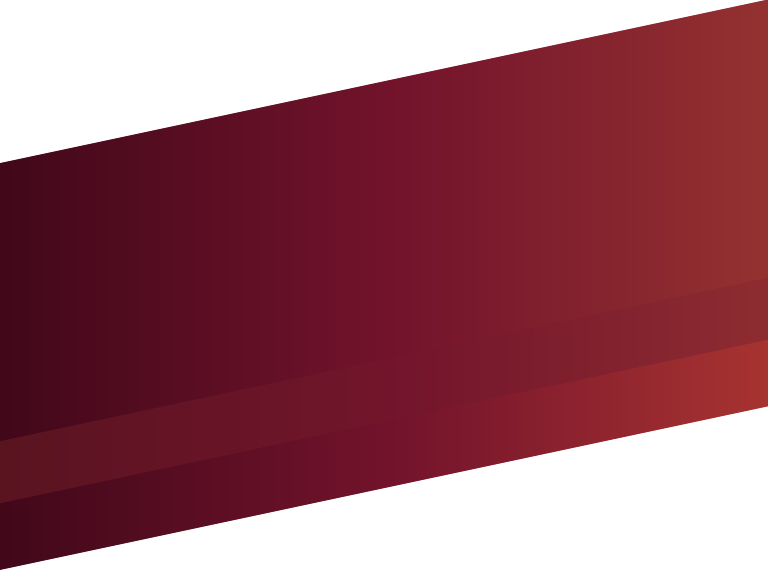
This background is drawn by a Shadertoy shader. Its source:

```glsl
// A slanted wine-to-brick band across white, with a translucent-looking
// stripe near its foot. Each layer is a three-stop horizontal gradient,
// cut by parallel lines measured in a sheared height coordinate.

#define SLOPE 0.287
#define BAND_TOP 0.714
#define STRIPE_TOP 0.226
#define STRIPE_BOTTOM 0.117
#define MID_STOP 0.53

const vec3 WHITE = vec3(1.0);
const vec3 DARK_WINE = vec3(0.255, 0.030, 0.102);
const vec3 CRIMSON = vec3(0.456, 0.078, 0.172);
const vec3 BRICK = vec3(0.580, 0.192, 0.190);
const vec3 STRIPE_LEFT = vec3(0.350, 0.078, 0.125);
const vec3 STRIPE_MID = vec3(0.452, 0.082, 0.172);
const vec3 STRIPE_RIGHT = vec3(0.555, 0.172, 0.190);
const vec3 FOOT_RIGHT = vec3(0.655, 0.200, 0.190);

// Horizontal gradient through three colour stops
vec3 gradient(vec3 left, vec3 middle, vec3 right, float x) {
    vec3 firstHalf = mix(left, middle, clamp(x / MID_STOP, 0.0, 1.0));
    return mix(firstHalf, right, clamp((x - MID_STOP) / (1.0 - MID_STOP), 0.0, 1.0));
}

// Antialiased coverage of the region above a slanted line
float above(float height, float line) {
    float halfPixel = 0.6 / iResolution.y;
    return smoothstep(line - halfPixel, line + halfPixel, height);
}

void mainImage(out vec4 fragColor, in vec2 fragCoord) {
    vec2 uv = fragCoord / iResolution.xy;
    float height = uv.y - SLOPE * uv.x;

    // Layer gradients
    vec3 body = gradient(DARK_WINE, CRIMSON, BRICK, uv.x);
    vec3 stripe = gradient(STRIPE_LEFT, STRIPE_MID, STRIPE_RIGHT, uv.x);
    vec3 foot = gradient(DARK_WINE, CRIMSON, FOOT_RIGHT, uv.x);

    // Stack the layers from bottom to top
    vec3 color = mix(WHITE, foot, above(height, 0.0));
    color = mix(color, stripe, above(height, STRIPE_BOTTOM));
    color = mix(color, body, above(height, STRIPE_TOP));
    color = mix(color, WHITE, above(height, BAND_TOP));

    fragColor = vec4(color, 1.0);
}
```
